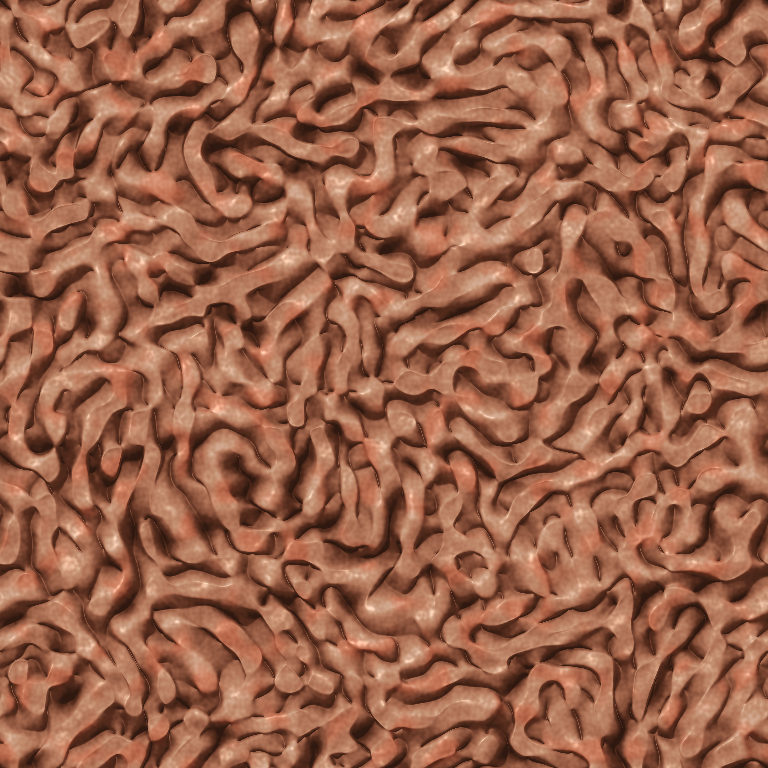
Write a WebGL 2 fragment shader that draws this texture.

```glsl
#version 300 es
precision highp float;
// Moist, tightly winding folds of soft tissue with dark grooves, tiling on all sides.

#define CELLS 18.0        // wave kernels across the tile
#define FOLDS 20.0        // folds across the tile
#define WARP 0.016        // bending of the folds
#define RELIEF 0.026      // steepness of the surface
#define TRENCH 0.65       // extra depth of the main grooves
#define DIMPLE 0.24       // hollow along broad crests
#define WRINKLE 0.13      // height of small bumps
#define GRAIN 0.08        // strength of the fine mottling
#define GLOSS 0.30        // strength of the wet highlights

uniform vec2 u_resolution;
out vec4 fragColor;

const float TAU = 6.28319;
const vec3 TONES[6] = vec3[6](
    vec3(0.33, 0.17, 0.11), vec3(0.49, 0.28, 0.20), vec3(0.60, 0.37, 0.27),
    vec3(0.70, 0.46, 0.35), vec3(0.76, 0.55, 0.43), vec3(0.82, 0.66, 0.56));
const float STOPS[6] = float[6](0.14, 0.33, 0.48, 0.62, 0.76, 0.90);

// Three random values for a lattice cell that wraps after "period" cells.
vec3 hash(vec2 cell, float period, float seed) {
    uvec3 v = uvec3(vec3(mod(cell, period), seed));
    v = v * 1664525u + 1013904223u;
    v.x += v.y * v.z; v.y += v.z * v.x; v.z += v.x * v.y;
    v ^= v >> 16u;
    v.x += v.y * v.z; v.y += v.z * v.x; v.z += v.x * v.y;
    return vec3(v >> 8u) / 16777216.0;
}

float slope(vec2 cell, vec2 corner, vec2 f, float period, float seed) {
    float a = TAU * hash(cell + corner, period, seed).x;
    return dot(vec2(cos(a), sin(a)), f - corner);
}

// Wrapping gradient noise, roughly -1 to 1.
float noise(vec2 p, float period, float seed) {
    vec2 q = p * period, cell = floor(q), f = q - cell;
    vec2 u = f * f * f * (f * (f * 6.0 - 15.0) + 10.0);
    float low = mix(slope(cell, vec2(0, 0), f, period, seed),
                    slope(cell, vec2(1, 0), f, period, seed), u.x);
    float high = mix(slope(cell, vec2(0, 1), f, period, seed),
                     slope(cell, vec2(1, 1), f, period, seed), u.x);
    return 1.4 * mix(low, high, u.y);
}

// Sum of short waves in random directions; its phase runs across the folds.
vec2 waveSum(vec2 p) {
    vec2 q = p * CELLS, home = floor(q), sum = vec2(0);
    for (int j = -2; j <= 2; j++)
    for (int i = -2; i <= 2; i++) {
        vec2 cell = home + vec2(i, j);
        vec3 r = hash(cell, CELLS, 1.0);
        vec2 d = q - cell - r.xy;
        float w = max(0.0, 1.0 - dot(d, d) / 4.0);
        float a = TAU * r.z;
        float phase = TAU * (FOLDS / CELLS * dot(d, vec2(cos(a), sin(a))) + fract(r.x * 57.0));
        sum += w * w * w * w * vec2(cos(phase), sin(phase));
    }
    return sum;
}

// Surface height: round crests near 1, narrow grooves near 0 or below.
float height(vec2 p) {
    vec2 q = p + WARP * vec2(noise(p, 7.0, 2.0), noise(p, 7.0, 3.0));
    vec2 z = waveSum(q);
    float size = length(z);
    float fold = sqrt(max(0.0, 0.5 * (size - z.x) / (size + 0.12)) + 0.004);
    float patchy = noise(p, 9.0, 4.0);
    float lobe = noise(q, 5.0, 5.0);
    float groove = 1.0 - fold;
    float h = 1.0 - groove * (0.9 + 0.35 * patchy);
    h -= TRENCH * exp(-lobe * lobe * 90.0) * groove;
    h -= DIMPLE * smoothstep(0.72, 1.0, fold) * smoothstep(-0.25, 0.3, patchy);
    return h + WRINKLE * noise(q, 36.0, 6.0);
}

vec3 toneRamp(float t) {
    vec3 c = TONES[0];
    for (int i = 1; i < 6; i++)
        c = mix(c, TONES[i], clamp((t - STOPS[i - 1]) / (STOPS[i] - STOPS[i - 1]), 0.0, 1.0));
    return c * mix(0.55, 1.0, smoothstep(-0.25, 0.14, t));
}

void main() {
    vec2 p = gl_FragCoord.xy / u_resolution;

    // Relief and light
    const float STEP = 0.0015;
    float h = height(p);
    vec2 grad = vec2(height(p + vec2(STEP, 0)), height(p + vec2(0, STEP))) - h;
    vec3 normal = normalize(vec3(-grad * RELIEF / STEP, 1.0));
    vec3 light = normalize(vec3(-0.25, 0.55, 0.8));
    vec3 halfway = normalize(light + vec3(0, 0, 1));
    float diffuse = max(0.0, dot(normal, light));

    // Flesh tones with mottling and reddish patches
    float grain = noise(p, 170.0, 7.0) + 0.6 * noise(p, 90.0, 8.0);
    float tone = 0.6 * diffuse + 0.5 * h - 0.17 + GRAIN * grain;
    vec3 color = toneRamp(tone);
    float blush = smoothstep(0.0, 0.5, noise(p, 22.0, 9.0)) * smoothstep(0.3, 0.7, h);
    color *= mix(vec3(1), vec3(1.04, 0.89, 0.85), blush);

    // Wet highlights, broken up by the grain
    float shine = pow(max(0.0, dot(normal, halfway)), 48.0) * smoothstep(0.45, 0.95, h);
    float breakup = smoothstep(-0.3, 0.9, noise(p, 40.0, 10.0) + 0.5 * grain);
    color += GLOSS * shine * breakup * vec3(0.95, 0.95, 0.9);

    fragColor = vec4(color, 1.0);
}
```
